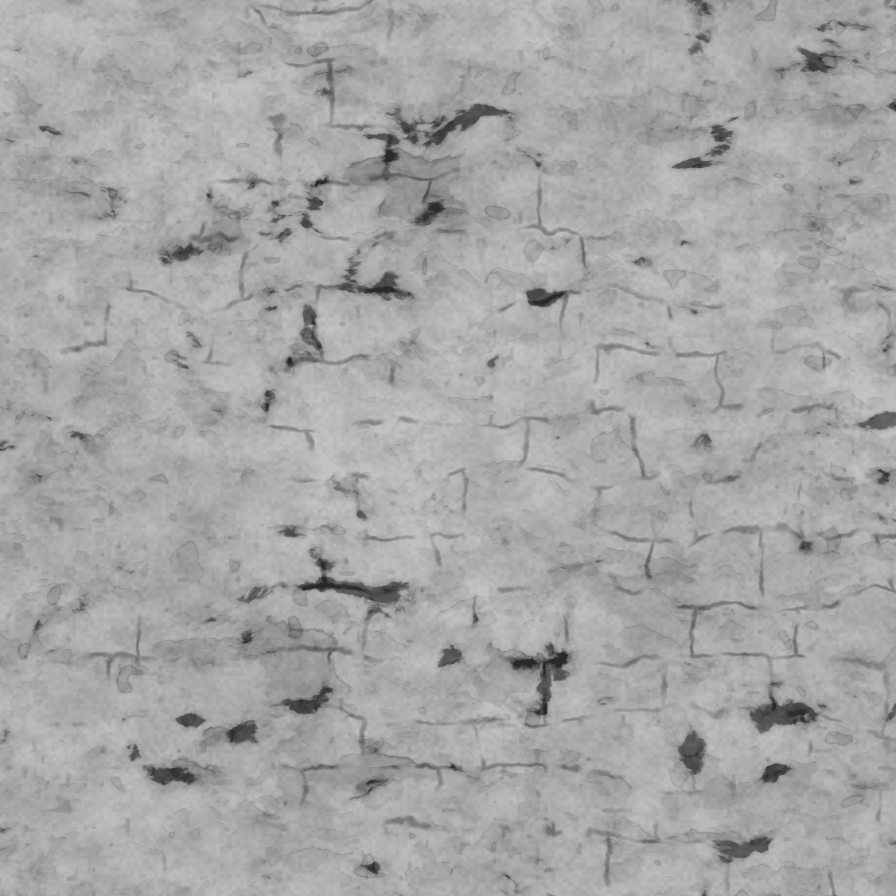
Write a three.js fragment shader that draws this texture.

```glsl
varying vec2 vUv;

float hash(vec2 p) {
  vec3 q = fract(p.xyx * 0.1031);
  q += dot(q, q.yzx + 33.33);
  return fract((q.x + q.y) * q.z);
}

float noise(vec2 p) {
  vec2 cell = floor(p);
  vec2 f = fract(p);
  f = f * f * (3.0 - 2.0 * f);
  float low = mix(hash(cell), hash(cell + vec2(1.0, 0.0)), f.x);
  float high = mix(hash(cell + vec2(0.0, 1.0)), hash(cell + 1.0), f.x);
  return mix(low, high, f.y);
}

float fbm(vec2 p) {
  float sum = 0.0;
  float weight = 0.5;
  for (int i = 0; i < 6; i++) {
    sum += weight * noise(p);
    p = mat2(0.8, 0.6, -0.6, 0.8) * p * 2.03 + 17.3;
    weight *= 0.5;
  }
  return sum / 0.984;
}

// Darkness of flaked patches, with a shadow under their upper lip
float flakes(vec2 p, float level) {
  float height = fbm(p) - level;
  float slope = fbm(p - vec2(0.0, 0.12)) - fbm(p + vec2(0.0, 0.12));
  float inside = smoothstep(0.0, 0.015, height);
  float rim = exp(-abs(height) * 75.0);
  return 0.045 * inside + 0.13 * rim * (0.2 + 0.8 * smoothstep(-0.02, 0.12, slope));
}

// Distance to the nearest joint of the buried brickwork
float jointDistance(vec2 p) {
  vec2 brick = p * vec2(8.0, 15.0);
  brick.x += 0.5 * mod(floor(brick.y), 2.0) + 0.3 * hash(vec2(floor(brick.y), 4.0));
  vec2 f = fract(brick);
  vec2 edge = min(f, 1.0 - f) / vec2(8.0, 15.0);
  return min(edge.x, edge.y);
}

// Darkness of small scattered pits with outlined rims
float pits(vec2 p) {
  vec2 g = p * 26.0;
  g += 0.5 * vec2(noise(g * 2.3), noise(g * 2.3 + 31.0));
  float dark = 0.0;
  for (int y = -1; y <= 1; y++) {
    for (int x = -1; x <= 1; x++) {
      vec2 cell = floor(g) + vec2(float(x), float(y));
      vec2 center = cell + vec2(hash(cell + 3.0), hash(cell + 11.0));
      float size = mix(0.08, 0.3, pow(hash(cell + 23.0), 2.0));
      float skew = hash(cell + 41.0) - 0.5;
      vec2 d = g - center;
      d.y = d.y * 1.3 + d.x * skew;
      float edge = length(d) - size;
      float present = step(0.7, hash(cell + 57.0));
      float strength = 0.4 + hash(cell + 71.0);
      float shape = 0.05 * (1.0 - smoothstep(-0.04, 0.02, edge)) + 0.09 * exp(-abs(edge) * 28.0);
      dark = max(dark, present * strength * shape);
    }
  }
  return dark;
}

void main() {
  vec2 p = vUv + 3.0;
  vec2 warp = vec2(fbm(p * 9.0), fbm(p * 9.0 + 47.0)) - 0.5;
  vec2 worn = p + 0.07 * warp;
  float wear = smoothstep(0.53, 0.7, fbm(p * 6.0 + 20.0));
  float joint = jointDistance(worn);

  // Mottled plaster with fine grain
  float tone = 0.694;
  tone += 0.12 * (fbm(p * vec2(4.0, 6.0)) - 0.5);
  tone += 0.15 * (fbm(p * vec2(28.0, 38.0)) - 0.5);
  tone += 0.055 * (noise(p * 230.0) - 0.5);
  tone -= 0.09 * smoothstep(0.8, 0.97, noise(p * 105.0)) * smoothstep(0.4, 0.65, fbm(p * 14.0));

  // Flaking at three sizes, stretched sideways
  tone -= flakes(worn * vec2(9.0, 15.0), 0.65) * (0.6 + 1.1 * wear);
  tone -= flakes(worn * vec2(19.0, 32.0) + 60.0, 0.66) * 0.85;
  tone -= flakes(p * vec2(44.0, 58.0) + 90.0, 0.68) * 0.65;
  tone -= pits(p);

  // Broken cracks along the joints
  float crack = 1.0 - smoothstep(0.0005, 0.0045, joint);
  crack *= smoothstep(0.48, 0.66, fbm(p * 8.0 + 130.0)) * smoothstep(0.25, 0.75, noise(p * 55.0));
  tone -= 0.2 * crack;

  // Stained, deep holes where the wall is most worn
  float nearJoint = 1.0 - smoothstep(0.0, 0.025, joint);
  float cavity = fbm(worn * vec2(22.0, 36.0) + 160.0) + 0.2 * wear * nearJoint;
  tone -= 0.07 * smoothstep(0.63, 0.8, cavity);
  tone -= 0.3 * smoothstep(0.77, 0.86, cavity);

  gl_FragColor = vec4(vec3(clamp(tone, 0.16, 0.76)), 1.0);
}
```
